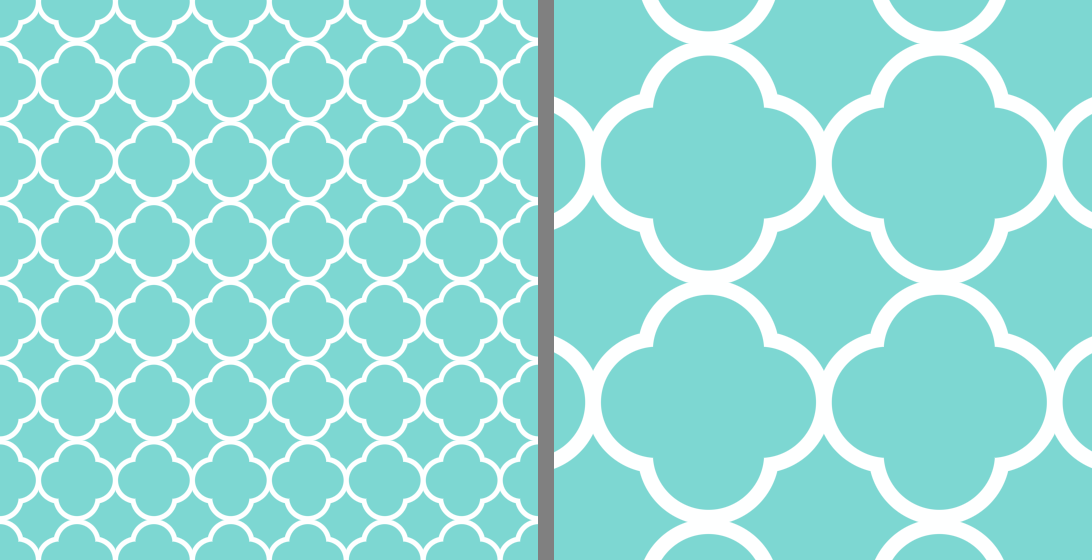
Left: the whole. Right: its middle third, enlarged.
Write a WebGL 1 fragment shader that draws this pattern.

```glsl
precision highp float;
// Quatrefoil lattice: white outlines of four-lobed shapes on flat aqua.
// Each cell is folded into one quadrant, where the union of two circles gives
// a distance field; a constant-width band outside it is the outline.

uniform vec2 u_resolution;

// Lengths are fractions of the canvas height.
const vec2 PITCH = vec2(0.1374, 0.1424);   // spacing of the shapes: 7 across, 7 down
const vec2 FIRST_CENTER = vec2(0.0, 0.0);  // one shape is centred on the lower left corner
const float LOBE_OFFSET = 0.0309;          // shape centre to lobe centre
const float LOBE_RADIUS = 0.0331;          // inner edge of the outline
const float LINE_WIDTH = 0.0091;
const float EDGE_SOFTNESS = 0.75;          // half-width of the smoothed edge, in pixels

const vec3 AQUA = vec3(0.490, 0.842, 0.822);
const vec3 WHITE = vec3(0.995, 1.0, 1.0);

// Position relative to the nearest shape centre.
vec2 repeatCell(vec2 p) {
  return (fract((p - FIRST_CENTER) / PITCH + 0.5) - 0.5) * PITCH;
}

// Distance to the union of four circles, positive outside.
float quatrefoil(vec2 p) {
  vec2 q = abs(p);
  float sideLobe = length(q - vec2(LOBE_OFFSET, 0.0));
  float endLobe = length(q - vec2(0.0, LOBE_OFFSET));
  return min(sideLobe, endLobe) - LOBE_RADIUS;
}

void main() {
  vec2 p = gl_FragCoord.xy / u_resolution.y;
  float soft = EDGE_SOFTNESS / u_resolution.y;

  // Outline band, measured from its middle.
  float band = abs(quatrefoil(repeatCell(p)) - 0.5 * LINE_WIDTH) - 0.5 * LINE_WIDTH;
  float line = 1.0 - smoothstep(-soft, soft, band);

  gl_FragColor = vec4(mix(AQUA, WHITE, line), 1.0);
}
```
